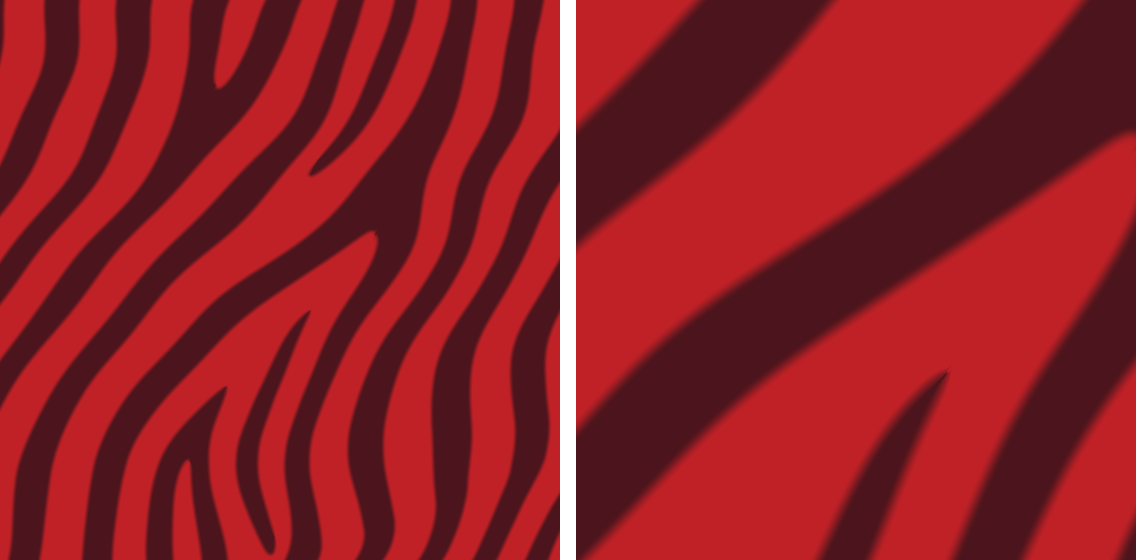
Left, the full canvas; right, a detail of the centre.
A WebGL 1 fragment shader for this pattern:

```glsl
precision highp float;

// Flat two-tone zebra hide: wavy stripes, steep at both ends, diagonal between.
// A sheared, noise-warped phase makes the bands; phase vortices (atan terms)
// add or remove one stripe each, which gives the forks and tapered tips.

uniform vec2 u_resolution;

const vec3 RED = vec3(0.75, 0.13, 0.15);
const vec3 MAROON = vec3(0.30, 0.08, 0.11);

const float TAU = 6.2831853;
const float STRIPES = 7.0;         // stripes across the canvas
const float PHASE = 0.5;           // sideways offset, in stripes
const float DARK_LEVEL = 0.17;     // higher means thinner dark stripes
const float WIDTH_VARIATION = 0.3;
const float SHEAR_LEFT = 0.48;     // sideways sweep of the diagonal band
const float SHEAR_RIGHT = 0.28;
const float CORNER_SHEAR = 0.2;    // second sweep at the lower right
const float TILT = 0.05;
const float WOBBLE = 0.05;
const float TIP_STRETCH = 0.4;     // lower means longer tips
const float EDGE = 0.0052;         // half width of the soft edge
const int FORKS = 7;

vec2 hashGradient(vec2 cell) {
    float angle = TAU * fract(sin(dot(cell, vec2(127.1, 311.7))) * 43758.55);
    return vec2(cos(angle), sin(angle));
}

float gradientNoise(vec2 p) {
    vec2 i = floor(p);
    vec2 f = p - i;
    vec2 w = f * f * f * (f * (f * 6.0 - 15.0) + 10.0);
    vec2 e = vec2(1.0, 0.0);
    float a = dot(hashGradient(i), f);
    float b = dot(hashGradient(i + e.xy), f - e.xy);
    float c = dot(hashGradient(i + e.yx), f - e.yx);
    float d = dot(hashGradient(i + e.xx), f - e.xx);
    return mix(mix(a, b, w.x), mix(c, d, w.x), w.y);
}

// Stripe coordinates: x runs across the stripes, y along them.
vec2 lean(vec2 p) {
    float band = smoothstep(0.2, 0.95, p.y - 0.12 * (p.x - 0.5));
    float shear = mix(SHEAR_LEFT, SHEAR_RIGHT, smoothstep(0.5, 1.0, p.x));
    float corner = 1.0 - smoothstep(-0.1, 0.2, p.y + 0.4 * (1.0 - p.x));
    float shift = shear * band - CORNER_SHEAR * corner + TILT * p.y;
    return vec2(p.x - shift, p.y);
}

// Sum of the vortices, strung on a wave down the middle of the canvas.
float forkPhase(vec2 q) {
    float phase = 0.0;
    for (int i = 0; i < FORKS; i++) {
        float k = float(i);
        vec2 core = vec2(0.5 + 0.15 * sin(1.15 * k - 0.7), 0.85 - 0.135 * k);
        vec2 d = q - lean(core);
        float turn = abs(k - 3.5) < 2.0 ? 1.0 : -1.0;
        phase += turn * atan(d.y * TIP_STRETCH, d.x);
    }
    return phase;
}

// Positive inside the dark stripes.
float stripeField(vec2 p) {
    float wobble = gradientNoise(p * vec2(2.5, 4.5) + 3.7);
    float swell = gradientNoise(p * vec2(4.0, 3.2) + 17.3);
    vec2 q = lean(p + vec2(WOBBLE * wobble, 0.0));
    float phase = TAU * (STRIPES * q.x + PHASE) + forkPhase(q);
    return cos(phase) - DARK_LEVEL + WIDTH_VARIATION * swell;
}

void main() {
    float size = min(u_resolution.x, u_resolution.y);
    vec2 p = gl_FragCoord.xy / size;

    // Divide by the slope to get a distance, so all edges are equally soft.
    vec2 e = vec2(0.0015, 0.0);
    vec2 slope = vec2(stripeField(p + e.xy) - stripeField(p - e.xy),
                      stripeField(p + e.yx) - stripeField(p - e.yx));
    float distanceIn = 2.0 * e.x * stripeField(p) / max(length(slope), 0.00001);

    float soft = max(EDGE, 0.75 / size);
    float dark = smoothstep(-soft, soft, distanceIn);
    gl_FragColor = vec4(mix(RED, MAROON, dark), 1.0);
}
```
